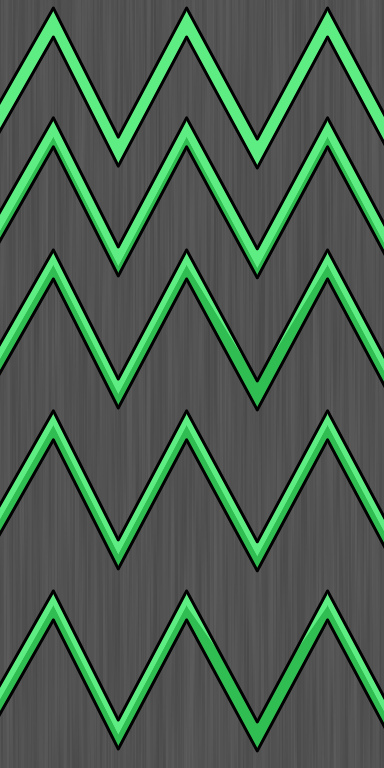
Give the GLSL for this pattern, as a Shadertoy shader.

```glsl
// Five outlined two-tone green zigzag bands on brushed dark grey metal.

const vec3 METAL = vec3(0.322);
const vec3 OUTLINE = vec3(0.0, 0.004, 0.0);
const vec3 LIGHT_GREEN = vec3(0.37, 0.93, 0.51);
const vec3 DARK_GREEN = vec3(0.19, 0.74, 0.32);

const float BAND_HEIGHT = 0.0755;
const float OUTLINE_RADIUS = 0.0039;
const int ROWS = 5;
const int KNOTS = 7;

// Zigzag corners: x across, y downward from the peak (canvas width = 1)
const vec2 CORNER[KNOTS] = vec2[](
    vec2(-0.052, 0.336), vec2(0.139, 0.0), vec2(0.308, 0.336),
    vec2(0.486, 0.0), vec2(0.670, 0.341), vec2(0.853, 0.0),
    vec2(1.032, 0.336));

// Per row: peak position, light share, wedge start, wedge length
const vec4 ROW[ROWS] = vec4[](
    vec4(0.021, 1.00, -1.0, 0.1), vec4(0.307, 0.66, -1.0, 0.1),
    vec4(0.651, 0.52, 0.0, 0.18), vec4(1.070, 0.50, -1.0, 0.1),
    vec4(1.539, 0.50, 0.09, 0.09));

float hash(vec2 cell) {
    vec3 q = fract(vec3(cell.xyx) * vec3(0.1031, 0.1030, 0.0973));
    q += dot(q, q.yzx + 33.33);
    return fract((q.x + q.y) * q.z);
}

// Long vertical cells, each column blended along its length
float streaks(vec2 p, vec2 density) {
    float column = floor(p.x * density.x);
    float along = p.y * density.y + 7.0 * hash(vec2(column, 91.0));
    float cell = floor(along);
    float blend = smoothstep(0.0, 1.0, along - cell);
    return mix(hash(vec2(column, cell)), hash(vec2(column, cell + 1.0)), blend) - 0.5;
}

vec3 brushedMetal(vec2 p) {
    float broad = sin(p.x * 53.0 + 1.3) + sin(p.x * 117.0 + 0.4 * sin(p.y * 3.0));
    float tone = 0.004 * broad
               + 0.045 * streaks(p, vec2(256.0, 5.0))
               + 0.030 * streaks(p, vec2(97.0, 1.5));
    return METAL + tone;
}

float segmentDistance(vec2 p, vec2 a, vec2 b) {
    vec2 ab = b - a;
    float t = clamp(dot(p - a, ab) / dot(ab, ab), 0.0, 1.0);
    return length(p - a - ab * t);
}

// x: distance to the nearer band edge, y: depth below the upper edge
vec2 zigzag(vec2 p, float bandHeight) {
    float edge = 10.0;
    float depth = -1.0;
    for (int i = 0; i < KNOTS - 1; i++) {
        vec2 a = CORNER[i];
        vec2 b = CORNER[i + 1];
        vec2 lower = p - vec2(0.0, bandHeight);
        edge = min(edge, min(segmentDistance(p, a, b), segmentDistance(lower, a, b)));
        if (p.x >= a.x && p.x < b.x)
            depth = p.y - mix(a.y, b.y, (p.x - a.x) / (b.x - a.x));
    }
    return vec2(edge, depth);
}

// Share of the band that is lit, tapering toward the second valley
float lightShare(float x, vec4 row) {
    float fromValley = abs(x - CORNER[4].x);
    return row.y * clamp((fromValley - row.z) / row.w, 0.0, 1.0);
}

vec3 drawBand(vec3 color, vec2 p, vec4 row, float pixel) {
    vec2 shape = zigzag(p - vec2(0.0, row.x), BAND_HEIGHT);
    float split = BAND_HEIGHT * lightShare(p.x, row);
    float shade = smoothstep(-pixel, pixel, shape.y - split);
    vec3 green = mix(LIGHT_GREEN, DARK_GREEN, shade);
    float inside = step(0.0, shape.y) * step(shape.y, BAND_HEIGHT);
    color = mix(color, green, inside);
    float ink = 1.0 - smoothstep(-0.6 * pixel, 0.6 * pixel, shape.x - OUTLINE_RADIUS);
    return mix(color, OUTLINE, ink);
}

void mainImage(out vec4 fragColor, in vec2 fragCoord) {
    // Canvas spans 1 across and 2 down, measured from the top left
    vec2 uv = fragCoord / iResolution.xy;
    vec2 p = vec2(uv.x, 2.0 * (1.0 - uv.y));
    float pixel = 1.0 / iResolution.x;

    vec3 color = brushedMetal(p);
    for (int i = 0; i < ROWS; i++)
        color = drawBand(color, p, ROW[i], pixel);
    fragColor = vec4(color, 1.0);
}
```
